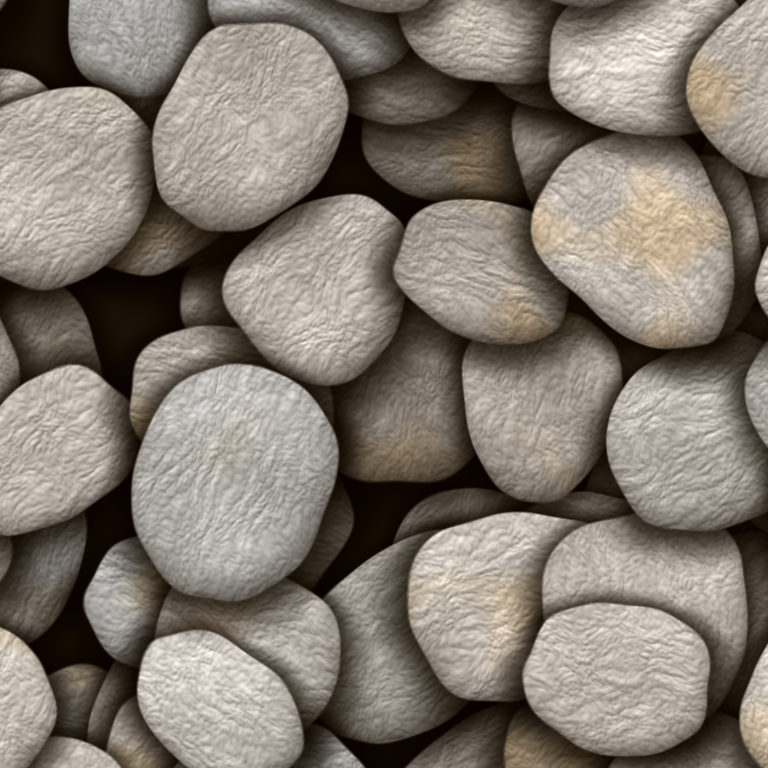
Write a Shadertoy shader that draws this texture.

```glsl
// Draws a heap of wrinkled, egg-shaped grey-brown stones with dark gaps between them.

const float CELL = 0.27;
const int LAYERS = 4;
const vec3 LIGHT = vec3(-0.15, 0.46, 0.87);
const vec3 WARM_SHIFT = vec3(0.03, 0.0, -0.037);
const vec3 OCHRE = vec3(0.09, 0.0, -0.13);
const vec3 SLATE = vec3(-0.035, 0.0, 0.035);

struct Stone {
    vec2 center;
    vec2 axes;
    float angle;
    float taper;
    float seed;
};

vec2 hash2(vec2 p) {
    vec3 q = fract(p.xyx * vec3(0.1031, 0.1030, 0.0973));
    q += dot(q, q.yzx + 33.33);
    return fract((q.xx + q.yz) * q.zy);
}

mat2 turn(float a) {
    return mat2(cos(a), -sin(a), sin(a), cos(a));
}

float cornerSlope(vec2 cell, vec2 offset) {
    float a = 6.2832 * hash2(cell).x;
    return dot(vec2(cos(a), sin(a)), offset);
}

float gradientNoise(vec2 p) {
    vec2 i = floor(p), f = fract(p);
    vec2 w = f * f * f * (f * (f * 6.0 - 15.0) + 10.0);
    vec2 e = vec2(1.0, 0.0);
    return mix(mix(cornerSlope(i, f), cornerSlope(i + e.xy, f - e.xy), w.x),
               mix(cornerSlope(i + e.yx, f - e.yx), cornerSlope(i + e.xx, f - e.xx), w.x), w.y);
}

// Random size, tilt and taper for the stone of one grid cell
Stone makeStone(vec2 cell, float layer) {
    vec2 id = cell + layer * vec2(17.0, 29.0);
    vec2 place = hash2(id + 3.7), size = hash2(id + 51.3), form = hash2(id + 87.9);
    float len = mix(0.115, 0.163, size.x);
    vec2 axes = len * vec2(1.0, mix(0.68, 0.9, size.y));
    vec2 center = (cell + 0.5 + 0.5 * (place - 0.5)) * CELL;
    return Stone(center, axes, 6.2832 * form.x, 0.28 * form.y, 60.0 * hash2(id + 11.1).x);
}

// Position inside a stone, where its outline has radius one
vec2 stoneSpace(vec2 p, Stone s) {
    vec2 u = turn(s.angle) * (p - s.center) / s.axes;
    u.y /= 1.0 - s.taper * clamp(u.x, -1.3, 1.3);
    return u;
}

float stoneRadius(vec2 u, float seed) {
    vec2 a = pow(abs(u) + 0.0001, vec2(2.25));
    return pow(a.x + a.y, 1.0 / 2.25) + 0.09 * gradientNoise(u * 1.6 + seed);
}

// Broad light over the rounded body
float bodyLight(vec2 u, float r, float angle) {
    vec2 side = u * turn(angle) * r;
    vec3 n = normalize(vec3(side, sqrt(max(0.0, 1.0 - r * r)) + 0.25));
    return mix(0.42, 1.0, smoothstep(-0.3, 0.85, dot(n, LIGHT)));
}

// Height of the fibrous skin, stretched along the stone
float wrinkles(vec2 p, Stone s) {
    vec2 q = turn(s.angle) * (p - s.center);
    q += 0.014 * vec2(gradientNoise(q * 15.0 + s.seed), gradientNoise(q * 15.0 + s.seed + 31.0));
    float folds = abs(gradientNoise(q * vec2(27.0, 50.0) + s.seed));
    float fibres = abs(gradientNoise(q * vec2(72.0, 100.0) + s.seed));
    float grain = gradientNoise(q * 170.0 + s.seed);
    return folds + 0.55 * fibres + 0.22 * grain;
}

void mainImage(out vec4 fragColor, in vec2 fragCoord) {
    vec2 uv = fragCoord / iResolution.y;
    float edge = max(0.002, 1.0 / iResolution.y);
    float value = 0.07;
    float skin = 0.0;
    Stone top = makeStone(vec2(0.0), 0.0);
    vec2 topPoint = uv;

    // Paint the layers from back to front, each stone shading what lies below
    for (int k = 0; k < LAYERS; k++) {
        float layer = float(k);
        float depth = layer / float(LAYERS - 1);
        vec2 p = uv + layer * vec2(0.37, 0.61) + 2.0;
        vec2 home = floor(p / CELL);
        for (int j = -1; j <= 1; j++)
        for (int i = -1; i <= 1; i++) {
            vec2 cell = home + vec2(i, j);
            if (hash2(cell + layer * 41.0 + 7.0).y > mix(1.0, 0.55, depth)) continue;
            Stone s = makeStone(cell, layer);
            vec2 u = stoneSpace(p, s);
            if (dot(u, u) > 3.2) continue;
            float r = stoneRadius(u, s.seed);
            float d = (r - 1.0) * s.axes.y;
            float below = -(u * turn(s.angle)).y;
            float reach = 0.042 + 0.016 * clamp(below, -1.0, 1.0);
            float shadow = 1.0 - smoothstep(-0.008, reach, d);
            float cover = 1.0 - smoothstep(-edge, edge, d);
            float tone = mix(0.68, 0.8, hash2(vec2(s.seed, layer)).x) * mix(0.66, 1.0, sqrt(depth));
            value *= 1.0 - 0.8 * shadow;
            value = mix(value, tone * bodyLight(u, r, s.angle), cover);
            skin = max(skin, cover);
            if (cover > 0.5) {
                top = s;
                topPoint = p;
            }
        }
    }

    // Skin relief and blotches on the visible stone
    vec2 local = topPoint - top.center;
    float height = wrinkles(topPoint, top);
    float relief = height - wrinkles(topPoint + 0.003 * normalize(LIGHT.xy), top);
    float blotch = gradientNoise(local * 10.0 + top.seed);
    value *= 1.0 + skin * (0.5 * relief + 0.22 * (height - 0.35) + 0.16 * blotch);

    // Warm grey, with some ochre stains and slate-tinted stones
    vec2 tint = hash2(vec2(top.seed, 5.0));
    float stain = smoothstep(0.05, 0.45, gradientNoise(local * 8.0 + top.seed + 19.0));
    vec3 color = value + WARM_SHIFT;
    color += value * skin * (OCHRE * stain * smoothstep(0.4, 1.0, tint.x) + SLATE * smoothstep(0.6, 1.0, tint.y));
    fragColor = vec4(clamp(color, 0.0, 1.0), 1.0);
}
```
